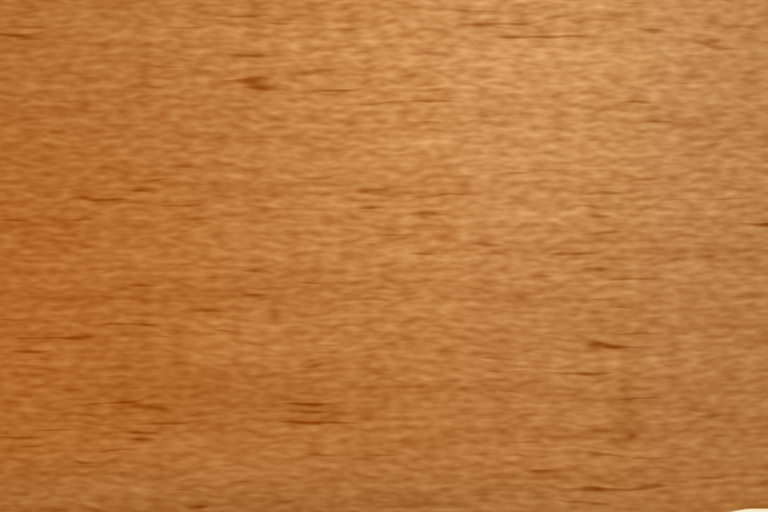
Give the GLSL for this texture, as a Shadertoy shader.

```glsl
// A plain board of warm brown wood under a soft light from above.
// Layers of gradient noise, stretched along the board, give bands, streaks
// and short flecks; a broad glow and slow tints shade the whole.

#define MID_COLOR vec3(0.725, 0.468, 0.236)
#define TONE_AXIS vec3(0.86, 1.00, 0.95)
#define FLECK_SCALE vec2(27.0, 92.0)
#define STREAK_SCALE vec2(5.5, 85.0)
#define BAND_SCALE vec2(1.3, 15.0)
#define FLECK_DEPTH 0.105
#define FINE_DEPTH 0.055
#define STREAK_DEPTH 0.055
#define PORE_DEPTH 0.17
#define BAND_DEPTH 0.045
#define GLOW_CENTER vec2(0.97, 0.93)
#define GLOW_DEPTH 0.145

// Pseudo-random unit gradient for a lattice corner
vec2 cornerGradient(vec2 cell) {
    vec3 h = fract(cell.xyx * vec3(0.1031, 0.1030, 0.0973));
    h += dot(h, h.yzx + 33.33);
    float angle = 6.2832 * fract((h.x + h.y) * h.z);
    return vec2(cos(angle), sin(angle));
}

// Gradient noise, about -0.7 to 0.7
float gradientNoise(vec2 p) {
    vec2 cell = floor(p), f = fract(p);
    vec2 u = f * f * f * (f * (f * 6.0 - 15.0) + 10.0);
    vec2 e = vec2(1.0, 0.0);
    float a = dot(cornerGradient(cell), f);
    float b = dot(cornerGradient(cell + e.xy), f - e.xy);
    float c = dot(cornerGradient(cell + e.yx), f - e.yx);
    float d = dot(cornerGradient(cell + e.xx), f - e.xx);
    return mix(mix(a, b, u.x), mix(c, d, u.x), u.y);
}

// Soft elliptical spot; lean shears it upward to the right
float spot(vec2 p, vec2 center, vec2 radius, float lean) {
    vec2 q = p - center;
    q.y -= lean * q.x;
    q /= radius;
    return exp(-dot(q, q));
}

// Sum of all grain layers, as an offset in tone
float grain(vec2 p, float glow) {
    // Gentle waves keep the fibres from running dead straight
    vec2 q = p;
    q.y += 0.012 * gradientNoise(p * vec2(2.2, 3.0) + 7.0);
    q.y += 0.004 * gradientNoise(p * vec2(15.0, 21.0) + 31.0);

    float bands = gradientNoise(q * BAND_SCALE + 11.0)
                + 0.6 * gradientNoise(q * BAND_SCALE * vec2(1.7, 2.6) + 53.0);
    float streaks = gradientNoise(q * STREAK_SCALE + 71.0);
    float flecks = gradientNoise(q * FLECK_SCALE + 113.0);
    float fine = gradientNoise(q * FLECK_SCALE * vec2(1.9, 1.45) + 171.0);

    // Sparse dark pores drawn out along the fibre
    float pore = gradientNoise(q * vec2(9.0, 78.0) + 211.0)
               + 0.35 * gradientNoise(q * vec2(3.0, 9.0) + 251.0);
    pore = smoothstep(0.30, 0.75, pore);

    float relief = mix(0.8, 1.15, glow);
    return BAND_DEPTH * bands + STREAK_DEPTH * streaks
         + relief * (FLECK_DEPTH * flecks + FINE_DEPTH * fine)
         - PORE_DEPTH * pore;
}

// Few small blemishes near the lower edge
float blemishes(vec2 p) {
    float stain = 0.045 * spot(p, vec2(1.225, 0.22), vec2(0.022, 0.09), 0.0);
    float notch = 0.12 * spot(p, vec2(1.234, 0.145), vec2(0.012, 0.008), 0.0);
    float nick = 0.10 * spot(p, vec2(0.735, 0.272), vec2(0.016, 0.007), -0.3);
    float scratch = 0.11 * spot(p, vec2(0.285, 0.207), vec2(0.045, 0.006), -0.15);
    return stain + notch + nick + scratch;
}

void mainImage(out vec4 fragColor, in vec2 fragCoord) {
    vec2 p = fragCoord / iResolution.y;
    float width = iResolution.x / iResolution.y;

    // Light falls off from the upper middle, and dims at the lower edge
    float glow = spot(p, GLOW_CENTER, vec2(0.66, 0.68), 0.0);
    float tone = GLOW_DEPTH * glow - 0.052;
    tone += 0.018 * smoothstep(0.7, 1.3, p.x);
    tone -= 0.025 * smoothstep(0.07, 0.0, p.y);
    tone += grain(p, glow) - blemishes(p);

    vec3 color = MID_COLOR + TONE_AXIS * tone;

    // Redder on the left, duller to the right and along the bottom
    float warm = spot(p, vec2(0.0, 0.42), vec2(0.55, 0.42), 0.0);
    float dull = max(smoothstep(0.8, 1.5, p.x), smoothstep(0.14, 0.0, p.y));
    color += warm * vec3(0.015, -0.018, -0.035);
    color += dull * vec3(-0.025, 0.002, 0.015);

    // Pale sliver where the board ends at the lower right corner
    float edge = 0.007 * smoothstep(width - 0.09, width - 0.03, p.x);
    float sliver = 1.0 - smoothstep(edge - 0.003, edge + 0.002, p.y);
    sliver *= smoothstep(width - 0.09, width - 0.06, p.x);
    color = mix(color, vec3(0.96, 0.92, 0.80), sliver);

    fragColor = vec4(clamp(color, 0.0, 1.0), 1.0);
}
```
